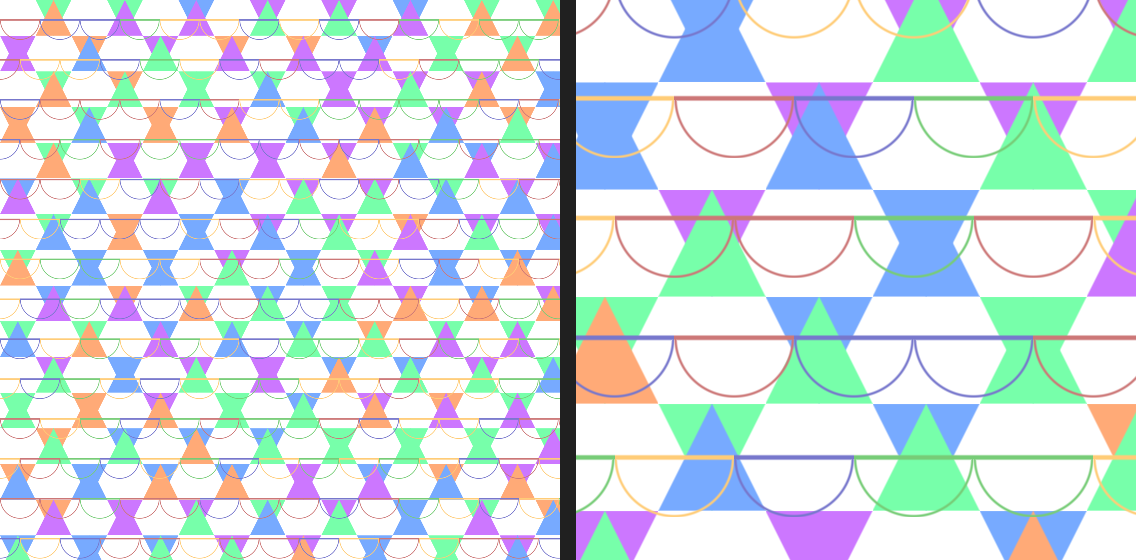
Left: the whole. Right: its middle third, enlarged.
Reproduce this pattern procedurally as a three.js fragment shader.

```glsl
varying vec2 vUv;

const float STAR_CELLS = 15.69;     // checkerboard cells across the canvas
const float SCALLOPS = 14.035;      // scallops across the canvas
const float CHORD_WIDTH = 0.0027;
const float ARC_WIDTH = 0.0014;
const float SOFT = 0.0007;          // half width of the smoothed edge
const vec3 PAPER = vec3(1.0);
const vec3 FILL_BLUE = vec3(0.467, 0.667, 1.0);
const vec3 FILL_ORANGE = vec3(1.0, 0.667, 0.467);
const vec3 FILL_PURPLE = vec3(0.8, 0.467, 1.0);
const vec3 FILL_GREEN = vec3(0.467, 1.0, 0.667);
const vec3 LINE_BLUE = vec3(0.467, 0.467, 0.8);
const vec3 LINE_ORANGE = vec3(1.0, 0.8, 0.467);
const vec3 LINE_RED = vec3(0.8, 0.467, 0.467);
const vec3 LINE_GREEN = vec3(0.467, 0.8, 0.467);

float hash(vec2 cell, float seed) {
  vec3 p = fract(vec3(cell, seed) * vec3(0.1031, 0.1030, 0.0973) + 0.137);
  p += dot(p, p.yzx + 33.33);
  return fract((p.x + p.y) * p.z);
}

vec3 pick(vec3 a, vec3 b, vec3 c, vec3 d, float h) {
  return h < 0.25 ? a : h < 0.5 ? b : h < 0.75 ? c : d;
}

vec3 fillColor(float h) {
  return pick(FILL_BLUE, FILL_ORANGE, FILL_PURPLE, FILL_GREEN, h);
}

vec3 lineColor(float h) {
  return pick(LINE_BLUE, LINE_ORANGE, LINE_RED, LINE_GREEN, h);
}

// Coverage of a triangle with its base on y = 0 and its apex at (0.5, 1)
float triangle(vec2 p) {
  float slant = (1.0 - p.y - 2.0 * abs(p.x - 0.5)) / sqrt(5.0);
  return smoothstep(-SOFT, SOFT, min(slant, p.y) / STAR_CELLS);
}

float stroke(float dist, float width) {
  return 1.0 - smoothstep(0.5 * width - SOFT, 0.5 * width + SOFT, abs(dist));
}

void main() {
  vec2 fromTop = vec2(vUv.x, 1.0 - vUv.y);
  vec3 color = PAPER;

  // Stars: an upright triangle over an inverted one, on alternate cells
  vec2 grid = fromTop * STAR_CELLS;
  vec2 cell = floor(grid);
  vec2 p = fract(grid);
  float occupied = mod(cell.x + cell.y, 2.0);
  color = mix(color, fillColor(hash(cell, 3.0)), occupied * triangle(p));
  color = mix(color, fillColor(hash(cell, 8.0)),
              occupied * triangle(vec2(p.x, 1.0 - p.y)));

  // Hanging scallops: alternate rows shift by half a scallop
  grid = fromTop * SCALLOPS;
  grid.x += 0.5 * mod(floor(grid.y), 2.0);
  cell = floor(grid);
  p = (fract(grid) - 0.5) / SCALLOPS;
  float radius = 0.5 / SCALLOPS - 0.5 * ARC_WIDTH;
  float arc = stroke(length(p) - radius, ARC_WIDTH) * step(0.0, p.y);
  float chord = stroke(p.y, CHORD_WIDTH);
  color = mix(color, lineColor(hash(cell, 17.0)), max(arc, chord));

  gl_FragColor = vec4(color, 1.0);
}
```
